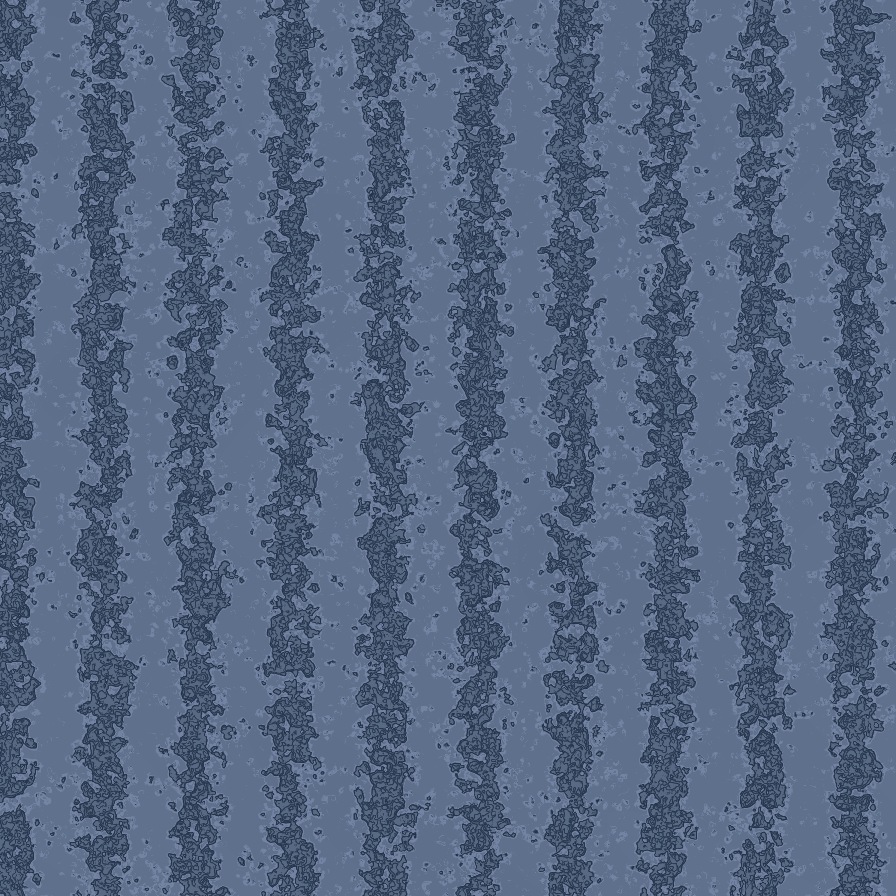
Give the GLSL for this pattern, as a Shadertoy shader.

```glsl
// Ragged vertical stripes of crumbled, dark-outlined islands on slate blue.

const float STRIPE_PERIOD = 0.1048;
const float FIRST_CENTRE = 0.0107;
const float STRIPE_HALF_WIDTH = 0.0172;

const vec3 SLATE = vec3(0.37, 0.44, 0.55);
const vec3 HALO = vec3(0.47, 0.535, 0.66);
const vec3 ISLAND = vec3(0.345, 0.415, 0.515);
const vec3 INK = vec3(0.12, 0.18, 0.27);

vec3 hash32(vec2 cell) {
    vec3 q = fract(cell.xyx * vec3(0.1031, 0.1030, 0.0973));
    q += dot(q, q.yxz + 33.33);
    return fract((q.xxy + q.yzz) * q.zyx);
}

// Cellular noise: random cell heights blended by distance, centred on zero
float cellNoise(vec2 p) {
    vec2 cell = floor(p), local = p - cell;
    float total = 0.0, weightSum = 0.0;
    for (int y = -1; y <= 1; y++) {
        for (int x = -1; x <= 1; x++) {
            vec2 offset = vec2(x, y);
            vec3 rnd = hash32(cell + offset);
            vec2 toSeed = offset + rnd.xy - local;
            float weight = exp(-6.0 * dot(toSeed, toSeed));
            total += weight * (rnd.z - 0.5);
            weightSum += weight;
        }
    }
    return total / weightSum;
}

float crumble(vec2 p, float frequency) {
    float sum = 0.0, amplitude = 1.0;
    for (int octave = 0; octave < 3; octave++) {
        sum += amplitude * cellNoise(p * frequency + 17.0 * float(octave + 1));
        frequency *= 1.93;
        amplitude *= 0.6;
    }
    return sum;
}

// Distance to the centre line of the nearest stripe
float stripeDistance(float x, float period, float firstCentre) {
    float phase = (x - firstCentre) / period;
    return abs(fract(phase + 0.5) - 0.5) * period;
}

// Height is positive on the islands and negative in the gaps
float height(vec2 p) {
    float d = stripeDistance(p.x, STRIPE_PERIOD, FIRST_CENTRE);
    float slope = clamp((STRIPE_HALF_WIDTH - d) * 30.0, -0.68, 0.24);
    return slope + crumble(p, 80.0);
}

// Coverage of a line whose distance from its middle is d
float lineMask(float d, float halfWidth, float blur) {
    return 1.0 - smoothstep(halfWidth - blur, halfWidth + blur, d);
}

void mainImage(out vec4 fragColor, in vec2 fragCoord) {
    vec2 p = fragCoord / iResolution.y;
    float blur = 0.7 / iResolution.y;

    // Height and its slope turn levels into distances
    const float STEP = 0.0006;
    float h = height(p);
    vec2 gradient = vec2(height(p + vec2(STEP, 0.0)) - h,
                         height(p + vec2(0.0, STEP)) - h) / STEP;
    float steepness = max(length(gradient), 22.0);

    // Faint tonal drift of the ground
    float drift = sin(p.x * 9.0 + 2.0 * sin(p.y * 5.0)) * sin(p.y * 7.0 + p.x * 3.0);
    vec3 colour = SLATE + 0.004 * drift;

    // Pale rims and stray flecks just below the island edge
    float rim = lineMask(abs(h + 0.17) / steepness, 0.0015, blur);
    colour = mix(colour, HALO, 0.8 * rim);

    // Island fill
    float inside = smoothstep(-blur, blur, h / steepness);
    colour = mix(colour, ISLAND, inside);

    // Dark outline and fainter inner contours at regular levels
    const float LEVEL_GAP = 0.29;
    float level = max(floor(h / LEVEL_GAP + 0.5), 0.0) * LEVEL_GAP;
    float ink = lineMask(abs(h - level) / steepness, 0.00075, blur);
    float strength = level > 0.0 ? 0.85 : 0.95;
    colour = mix(colour, INK, strength * ink);

    fragColor = vec4(colour, 1.0);
}
```
